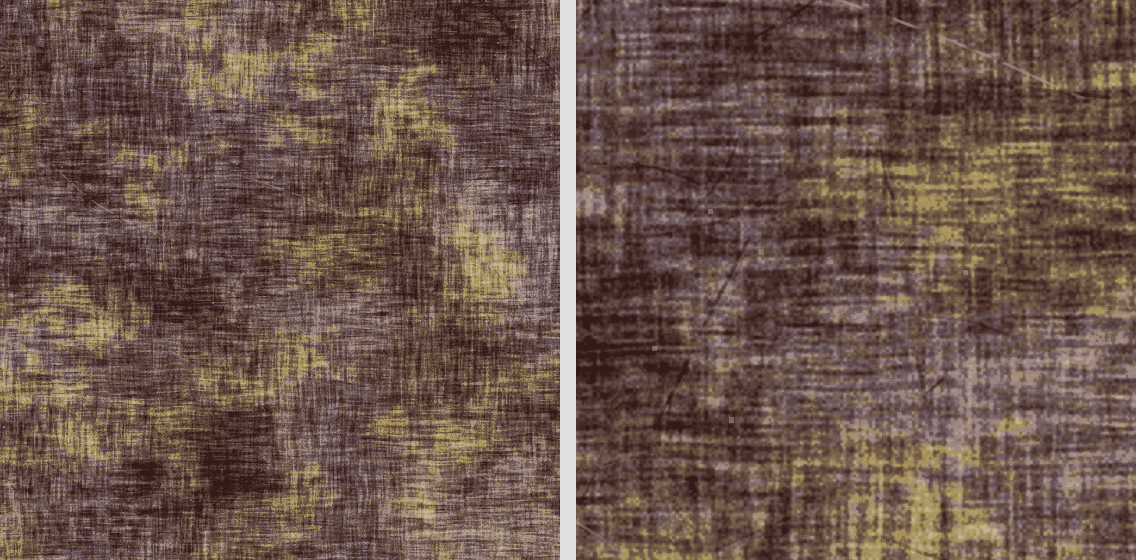
Left, the full canvas; right, a detail of the centre.
Reproduce this texture procedurally as a Shadertoy shader.

```glsl
// Palette, dark to light
const vec3 SOOT   = vec3(0.20, 0.10, 0.09);
const vec3 MAROON = vec3(0.29, 0.18, 0.165);
const vec3 BROWN  = vec3(0.37, 0.28, 0.26);
const vec3 MAUVE  = vec3(0.445, 0.365, 0.39);
const vec3 TAN    = vec3(0.475, 0.385, 0.295);
const vec3 PALE   = vec3(0.62, 0.53, 0.51);
const vec3 OCHRE  = vec3(0.66, 0.58, 0.36);
const vec3 CREAM  = vec3(0.76, 0.71, 0.58);

// Strength of each layer in the tone
const float CLOUD_GAIN  = 3.2;
const float BLOTCH_GAIN = 2.0;
const float THREAD_GAIN = 2.1;
const float GRAIN_GAIN  = 1.5;
const float TONE_BIAS   = 0.12;

// Worn zones: centre and radius
const vec3 WORN[4] = vec3[4](vec3(0.21, 0.23, 0.15), vec3(0.71, 0.68, 0.13),
                             vec3(0.27, 0.70, 0.12), vec3(0.62, 0.54, 0.10));

float hash(vec2 p) {
    vec3 q = fract(p.xyx * 0.1031);
    q += dot(q, q.yzx + 33.33);
    return fract((q.x + q.y) * q.z);
}

float noise(vec2 p) {
    vec2 i = floor(p), f = fract(p);
    f = f * f * (3.0 - 2.0 * f);
    return mix(mix(hash(i), hash(i + vec2(1, 0)), f.x),
               mix(hash(i + vec2(0, 1)), hash(i + vec2(1, 1)), f.x), f.y);
}

float fbm(vec2 p) {
    float sum = 0.0, gain = 0.5;
    for (int i = 0; i < 5; i++) {
        sum += gain * noise(p);
        p = mat2(1.6, 1.2, -1.2, 1.6) * p + 17.3;
        gain *= 0.5;
    }
    return sum / 0.97;
}

// One bent line per occupied cell; lean and spread set its direction
float scratches(vec2 p, float cells, float share, float width, float lean, float spread, float bend, float seed) {
    vec2 q = p * cells, home = floor(q);
    float soft = 0.8 / iResolution.y, ink = 0.0;
    for (int j = -1; j <= 1; j++)
    for (int i = -1; i <= 1; i++) {
        vec2 cell = home + vec2(i, j), key = cell + seed;
        if (hash(key) > share) continue;
        float angle = lean + spread * (hash(key + 3.7) - 0.5);
        float reach = mix(0.25, 0.85, hash(key + 9.1));
        vec2 d = q - cell - vec2(hash(key + 21.3), hash(key + 35.9));
        d = vec2(dot(d, vec2(cos(angle), sin(angle))), dot(d, vec2(-sin(angle), cos(angle))));
        d.y += bend * (hash(key + 47.1) - 0.5) * d.x * d.x;
        float line = 1.0 - smoothstep(width - soft, width + soft, abs(d.y) / cells);
        float ends = 1.0 - smoothstep(0.5 * reach, reach, abs(d.x));
        ink = max(ink, line * ends * mix(0.5, 1.0, hash(key + 58.3)));
    }
    return ink * smoothstep(0.2, 0.55, noise(p * 140.0 + seed));
}

vec3 ramp(float tone, float warmth, float yellow) {
    vec3 c = mix(SOOT, MAROON, smoothstep(-2.4, -1.25, tone));
    c = mix(c, BROWN + (warmth - 0.5) * vec3(0.02, 0.01, -0.05), smoothstep(-1.35, -0.3, tone));
    c = mix(c, mix(MAUVE, TAN, warmth), smoothstep(-0.4, 0.6, tone));
    c = mix(c, mix(PALE, OCHRE, yellow), smoothstep(0.5, 1.6, tone));
    return mix(c, CREAM, smoothstep(1.7, 3.2, tone));
}

void mainImage(out vec4 fragColor, in vec2 fragCoord) {
    vec2 p = fragCoord / iResolution.xy;
    vec2 wobble = 0.004 * vec2(noise(p * 18.0), noise(p * 18.0 + 40.0));
    vec2 w = p + wobble;

    // Broad stains and ragged blotches
    float cloud = fbm(w * vec2(3.5, 5.0) + 5.0) - 0.5;
    float blotch = fbm(w * vec2(16.0, 22.0) + 61.0) - 0.5;
    float rag = fbm(w * 70.0 + 13.0) - 0.5;
    float stain = smoothstep(0.57, 0.67, fbm(w * vec2(7.0, 6.0) + 83.0) + 0.4 * rag);

    // Worn ochre zones
    float glow = 0.0;
    for (int i = 0; i < 4; i++) {
        vec2 d = (p - WORN[i].xy) / WORN[i].z;
        glow = max(glow, exp(-dot(d, d)));
    }
    float worn = smoothstep(0.6, 0.78, 0.22 * glow + fbm(w * vec2(8.0, 9.0) + 29.0) + 0.35 * rag);

    // Woven threads and grain
    float weft = noise(w * vec2(38.0, 400.0)) + 0.6 * noise(w * vec2(12.0, 170.0) + 7.0) - 0.8;
    float warp = noise(w * vec2(400.0, 42.0) + 90.0) + 0.6 * noise(w * vec2(180.0, 14.0) + 31.0) - 0.8;
    float balance = smoothstep(0.3, 0.7, noise(p * 9.0 + 50.0));
    float threads = weft * mix(1.15, 0.75, balance) + warp * mix(0.6, 1.05, balance);
    float grain = noise(p * 470.0 + 11.0) + 0.5 * hash(floor(p * 512.0)) - 0.75;

    float tone = TONE_BIAS + CLOUD_GAIN * cloud + BLOTCH_GAIN * blotch + THREAD_GAIN * threads
               + GRAIN_GAIN * grain + 1.15 * worn - 1.1 * stain;

    // Dark scratches: long diagonals, mid strokes, short hairs
    float dark = scratches(p, 2.3, 0.6, 0.0016, -0.72, 0.35, 0.1, 3.0);
    dark = max(dark, 0.85 * scratches(w, 6.0, 0.6, 0.0011, 0.4, 6.28, 0.5, 71.0));
    dark = max(dark, 0.8 * scratches(w, 13.0, 0.65, 0.0009, 1.2, 3.14, 0.9, 133.0));
    tone -= 1.7 * dark;

    // Hue drifts between mauve and tan, with yellow flecks
    float fleck = noise(w * vec2(130.0, 300.0) + 77.0);
    float drift = fbm(w * 5.0 + 101.0);
    float warmth = smoothstep(0.32, 0.68, 0.6 * drift + 0.4 * fleck + 0.3 * worn);
    float yellow = smoothstep(0.4, 0.75, 0.45 * drift + 0.4 * fleck + 0.35 * worn);
    vec3 color = ramp(tone, warmth, yellow);

    // Pale hairline scratches and specks
    float pale = scratches(w, 4.0, 0.35, 0.0009, 0.3, 2.6, 0.7, 211.0);
    float speck = step(0.9988, hash(floor(p * 330.0) + 19.0));
    color = mix(color, PALE + 0.06, 0.75 * max(pale, 0.7 * speck));

    fragColor = vec4(color, 1.0);
}
```
